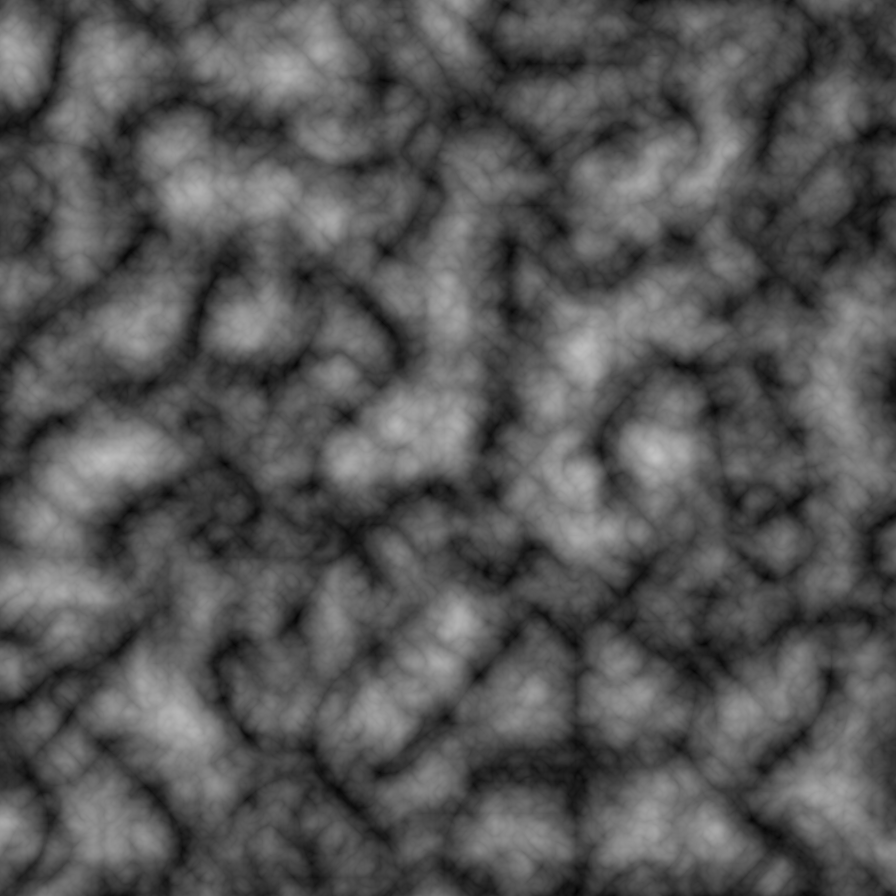
Reproduce this texture procedurally as a three.js fragment shader.

```glsl
// Smoky grey turbulence: broad soft billows parted by dark creases.
// Octaves of folded gradient noise are summed, each shifted so that their
// lattices do not line up; a tone curve then sets the contrast.

varying vec2 vUv;

const float BASE_CELLS = 7.0;    // lattice cells across the canvas
const int   OCTAVES    = 5;
const float LACUNARITY = 2.0;    // frequency step per octave
const float GAIN       = 0.47;   // amplitude step per octave
const vec2  OCTAVE_SHIFT = vec2(3.37, 5.71);
const float DIRECTIONS = 8.0;    // gradient directions: axes and diagonals
const float DIAGONAL_LENGTH = 1.414; // diagonals are stronger than axes
const float TONE_POWER = 0.87;   // below 1 lifts the shadows
const float TONE_SCALE = 0.77;   // overall brightness
const vec3  SMOKE_TINT = vec3(1.0);
const float TAU = 6.2831853;

float hash(vec2 cell, float seed) {
  vec3 p = fract(vec3(cell.xyx) * 0.1031 + seed * 0.137);
  p += dot(p, p.yzx + 33.33);
  return fract((p.x + p.y) * p.z);
}

// Slope contributed by one lattice corner, in one of a few directions
float cornerSlope(vec2 cell, vec2 corner, vec2 local, float seed) {
  float pick = floor(hash(cell + corner, seed) * DIRECTIONS);
  float angle = pick * TAU / DIRECTIONS;
  float strength = mix(1.0, DIAGONAL_LENGTH, mod(pick, 2.0));
  return strength * dot(vec2(cos(angle), sin(angle)), local - corner);
}

// Signed gradient noise with a quintic fade
float gradientNoise(vec2 p, float seed) {
  vec2 cell = floor(p);
  vec2 f = fract(p);
  vec2 fade = f * f * f * (f * (f * 6.0 - 15.0) + 10.0);
  float low = mix(cornerSlope(cell, vec2(0.0, 0.0), f, seed),
                  cornerSlope(cell, vec2(1.0, 0.0), f, seed), fade.x);
  float high = mix(cornerSlope(cell, vec2(0.0, 1.0), f, seed),
                   cornerSlope(cell, vec2(1.0, 1.0), f, seed), fade.x);
  return mix(low, high, fade.y);
}

// Folding each octave at zero makes the dark creases
float turbulence(vec2 p) {
  float sum = 0.0;
  float amplitude = 1.0;
  for (int i = 0; i < OCTAVES; i++) {
    sum += amplitude * abs(gradientNoise(p, float(i) + 1.0));
    p = p * LACUNARITY + OCTAVE_SHIFT;
    amplitude *= GAIN;
  }
  return sum;
}

void main() {
  float density = turbulence(vUv * BASE_CELLS);
  float tone = TONE_SCALE * pow(density, TONE_POWER);
  gl_FragColor = vec4(SMOKE_TINT * clamp(tone, 0.0, 1.0), 1.0);
}
```
